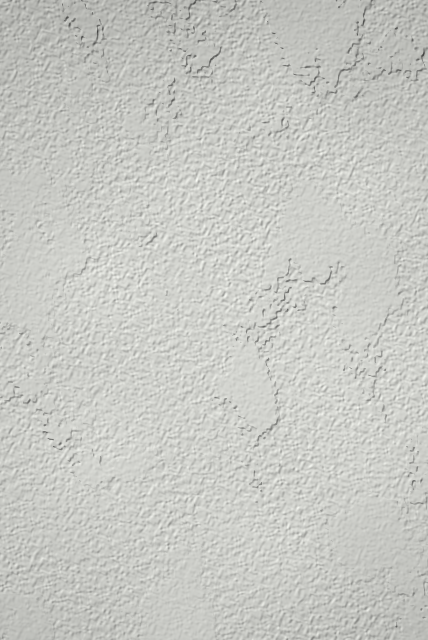
A Shadertoy shader for this texture:

```glsl
const vec3 PLASTER_TINT = vec3(1.0, 1.006, 0.982);
const float BASE_TONE = 0.832;
const vec2 GLOW_CENTRE = vec2(0.52, 0.44);
const vec2 GLOW_FALLOFF = vec2(0.14, 0.31);
const float MOTTLE = 0.035;

const vec2 TO_LIGHT = vec2(-0.64, 0.77);
const float GRAIN_FREQ = 232.0;
const float GRAIN_REACH = 0.0029;
const float GRAIN_CONTRAST = 0.29;
const float LIT_SIDE = 0.75;
const float SHADED_SIDE = 1.12;
const float PATCH_GRAIN = 0.42;

const vec2 PATCH_FREQ = vec2(11.0, 8.0);
const float PATCH_LEVEL = 0.56;
const float EDGE_RAGGEDNESS = 0.11;
const float EDGE_SOFTNESS = 0.02;
const float EDGE_REACH = 0.0029;
const float EDGE_SHADOW = 0.4;
const float FAINT_EDGE = 0.18;
const float EDGE_HIGHLIGHT = 0.03;

float hash(vec2 p) {
    vec3 q = fract(vec3(p.xyx) * 0.1031);
    q += dot(q, q.yzx + 33.33);
    return fract((q.x + q.y) * q.z);
}

float noise(vec2 p) {
    vec2 cell = floor(p);
    vec2 f = fract(p);
    f = f * f * (3.0 - 2.0 * f);
    float low = mix(hash(cell), hash(cell + vec2(1.0, 0.0)), f.x);
    float high = mix(hash(cell + vec2(0.0, 1.0)), hash(cell + vec2(1.0, 1.0)), f.x);
    return mix(low, high, f.y);
}

float fbm(vec2 p) {
    const mat2 TURN = mat2(0.8, 0.6, -0.6, 0.8);
    float sum = 0.0;
    float weight = 0.5;
    for (int i = 0; i < 5; i++) {
        sum += weight * noise(p);
        p = TURN * p * 2.03 + 17.3;
        weight *= 0.5;
    }
    return sum / 0.97;
}

// Height of the sandy render
float grainHeight(vec2 p) {
    const mat2 SKEW = mat2(0.88, 0.47, -0.47, 0.88);
    vec2 warp = vec2(noise(p * 90.0), noise(p * 90.0 + 41.0)) - 0.5;
    vec2 q = SKEW * p * GRAIN_FREQ + warp * 0.8;
    return 0.72 * noise(q) + 0.28 * noise(q.yx * 0.6 + 9.0);
}

// Thin trowelled skin lying over the render, ragged where grains break it
float patchField(vec2 p) {
    float ragged = EDGE_RAGGEDNESS * (noise(p * 170.0 + 5.0) - 0.5);
    return fbm(p * PATCH_FREQ + 23.7) + ragged - PATCH_LEVEL;
}

float patchStep(float field) {
    return smoothstep(-EDGE_SOFTNESS, EDGE_SOFTNESS, field);
}

void mainImage(out vec4 fragColor, in vec2 fragCoord) {
    vec2 uv = fragCoord / iResolution.xy;
    vec2 p = fragCoord / iResolution.y;

    // Broad light and mottling
    vec2 offset = uv - GLOW_CENTRE;
    float tone = BASE_TONE - dot(GLOW_FALLOFF, offset * offset);
    tone += MOTTLE * (noise(p * 7.0 + 60.0) - 0.5);

    // Grain relief, calmer on the patches
    float field = patchField(p);
    float skin = smoothstep(-0.05, 0.08, field);
    vec2 reach = TO_LIGHT * GRAIN_REACH * 0.5;
    float slope = grainHeight(p - reach) - grainHeight(p + reach);
    slope *= slope > 0.0 ? LIT_SIDE : SHADED_SIDE;
    float coarse = mix(0.75, 1.2, noise(p * 11.0 + 25.0));
    tone += GRAIN_CONTRAST * slope * mix(coarse, PATCH_GRAIN, skin);

    // Broken shadow along the lee edges of the patches
    float drop = patchStep(patchField(p + TO_LIGHT * EDGE_REACH)) - patchStep(field);
    float topBias = 0.2 * smoothstep(0.75, 1.0, uv.y);
    float crispness = smoothstep(0.48, 0.85, noise(p * 7.0 + 80.0) + topBias);
    crispness *= mix(0.5, 1.0, noise(p * 45.0));
    tone -= EDGE_SHADOW * max(drop, 0.0) * mix(FAINT_EDGE, 1.0, crispness);
    tone += EDGE_HIGHLIGHT * max(-drop, 0.0);

    fragColor = vec4(clamp(tone * PLASTER_TINT, 0.0, 1.0), 1.0);
}
```
